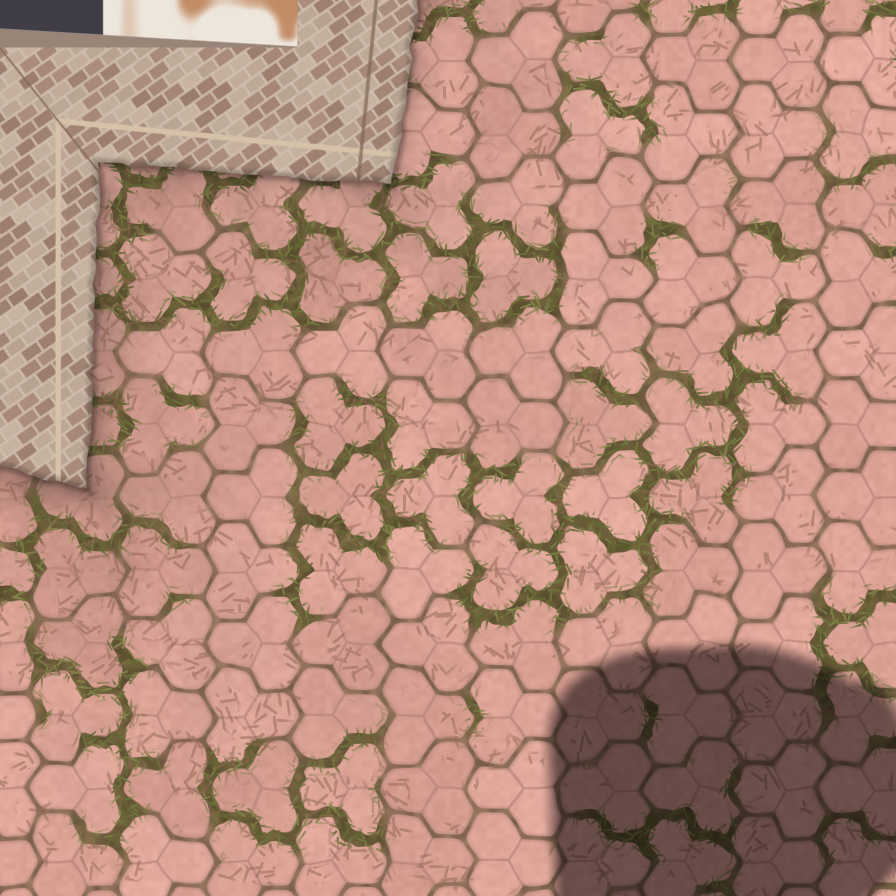
Reproduce this texture procedurally as a WebGL 2 fragment shader.

```glsl
#version 300 es
precision highp float;
uniform vec2 u_resolution;
out vec4 fragColor;

float hash(vec2 p) {
  return fract(sin(dot(p, vec2(127.1, 311.7))) * 43758.5453);
}

float noise(vec2 p) {
  vec2 i = floor(p), f = fract(p);
  f = f * f * (3.0 - 2.0 * f);
  return mix(mix(hash(i), hash(i + vec2(1, 0)), f.x),
             mix(hash(i + vec2(0, 1)), hash(i + vec2(1, 1)), f.x), f.y);
}

float band(float d, float width, float aa) {
  return 1.0 - smoothstep(width - aa, width + aa, abs(d));
}

// Three hexagons share one stone: two in one column, one in the next.
vec2 stoneId(vec2 center) {
  float col = floor(center.x / 0.866);
  float odd = mod(col, 2.0);
  float row = floor(center.y - 0.5 * odd + 0.5);
  return vec2(floor(col / 2.0), floor(row / 3.0) * 2.0 + step(1.5 - odd, mod(row, 3.0)));
}

vec2 nearestHex(vec2 q) {
  vec2 best = vec2(0);
  float bestDist = 1e3;
  for (float k = -1.0; k <= 1.0; k++) {
    float col = floor(q.x / 0.866) + k;
    float shift = 0.5 * mod(col, 2.0);
    vec2 c = vec2((col + 0.5) * 0.866, floor(q.y - shift + 0.5) + shift);
    float d = distance(q, c);
    if (d < bestDist) { bestDist = d; best = c; }
  }
  return best;
}

// x: rounded distance to the stone's joint, y: distance to the scored line.
vec2 edgeDistances(vec2 q, vec2 center) {
  float joint = 1e-6, score = 1.0;
  for (float k = 0.0; k < 6.0; k++) {
    float a = (k + 0.5) * 1.047198;
    vec2 dir = vec2(cos(a), sin(a));
    float d = 0.5 - dot(q - center, dir);
    if (distance(stoneId(center), stoneId(center + dir)) > 0.5) joint += exp(-24.0 * d);
    else score = min(score, d);
  }
  return vec2(-log(joint) / 24.0, score);
}

// Short randomly turned strokes, used for grass and litter.
float strokes(vec2 p, float px, float scale) {
  vec2 g = p * scale;
  float cover = 0.0;
  for (float j = -1.0; j <= 1.0; j++)
    for (float i = -1.0; i <= 1.0; i++) {
      vec2 id = floor(g) + vec2(i, j);
      float a = 6.283 * hash(id + 7.0);
      vec2 dir = vec2(cos(a), sin(a));
      vec2 v = g - id - vec2(hash(id), hash(id + 3.1));
      float d = length(v - dir * clamp(dot(v, dir), -0.55, 0.55));
      cover = max(cover, band(d, 0.11, 0.6 * px * scale));
    }
  return cover;
}

float tileDistance(vec2 p) {
  float upper = max(p.x - 0.437 - 0.15 * (p.y - 0.795), 0.826 - 0.073 * p.x - p.y);
  float side = max(p.x - 0.098 - 0.035 * (p.y - 0.453), 0.479 - 0.26 * p.x - p.y);
  return min(upper, side);
}

vec3 tileColor(vec2 p, float px) {
  // Small slanted bricks in alternating blocks
  vec2 g = mat2(0.82, -0.57, 0.57, 0.82) * p * vec2(44, 68);
  g.x += 0.5 * mod(floor(g.y), 2.0);
  vec2 id = floor(g), f = abs(fract(g) - 0.5);
  float block = mod(floor(id.x / 2.0) + floor(id.y / 3.0), 2.0);
  vec3 c = mix(vec3(0.64, 0.52, 0.46), vec3(0.75, 0.67, 0.60), block);
  c += 0.07 * (hash(id) - 0.5);
  float grout = smoothstep(0.40, 0.47, f.x) + smoothstep(0.34, 0.46, f.y);
  c = mix(c, vec3(0.82, 0.75, 0.69), 0.8 * min(grout, 1.0));
  // Slab seams and diagonal cuts
  vec2 s = p - vec2(0.065, 0.865);
  float seam = max(band(s.x, 0.003, px) * step(s.y, 0.0),
                   band(s.y + 0.1 * s.x, 0.003, px) * step(0.0, s.x));
  c = mix(c, vec3(0.84, 0.76, 0.66), seam);
  float cut = max(band(s.x + 0.8 * s.y, 0.0015, px), band(p.x - 0.42 + 0.1 * (1.0 - p.y), 0.002, px));
  c = mix(c, vec3(0.50, 0.40, 0.34), 0.7 * cut);
  // Pale step and dark sill in the corner
  float step1 = smoothstep(-px, px, p.y - 0.968 + 0.06 * p.x) * smoothstep(px, -px, p.x - 0.332);
  float ledge = smoothstep(-px, px, p.y - 0.947) * smoothstep(px, -px, p.x - 0.332);
  c = mix(c, vec3(0.60, 0.52, 0.47), ledge);
  vec3 stained = mix(vec3(0.93, 0.90, 0.86), vec3(0.76, 0.55, 0.40), smoothstep(0.6, 0.9, noise(p * 28.0)));
  c = mix(c, stained, step1);
  return mix(c, vec3(0.25, 0.24, 0.28), step1 * smoothstep(px, -px, p.x - 0.115));
}

void main() {
  vec2 p = gl_FragCoord.xy / u_resolution;
  float px = 1.0 / min(u_resolution.x, u_resolution.y);
  float tile = tileDistance(p) + 0.006 * (noise(p * 60.0) - 0.5);
  float wear = exp(-6.0 * max(tile, 0.0));

  // Hexagon grid with slightly uneven laying
  vec2 q = vec2((p.x * 20.48 - 0.8) * 0.866, (1.0 - p.y) * 18.43 - 8.23);
  q += 0.13 * (vec2(noise(p * 32.0), noise(p * 32.0 + 50.0)) - 0.5);
  vec2 center = nearestHex(q);
  vec2 edge = edgeDistances(q, center);
  float aa = 18.43 * px;

  // Pink stones
  vec3 color = vec3(0.885, 0.655, 0.605) + 0.05 * (hash(stoneId(center)) - 0.5);
  color += 0.025 * (hash(center) - 0.5) + 0.05 * (noise(p * 150.0) - 0.5);
  color *= 1.0 - 0.16 * wear * noise(p * 22.0) - 0.05 * (1.0 - p.x) * noise(p * 9.0);
  color = mix(color, vec3(0.70, 0.51, 0.46), 0.65 * band(edge.y, 0.025, aa));
  color = mix(color, vec3(0.70, 0.53, 0.47), 0.6 * (1.0 - smoothstep(0.03, 0.13, edge.x)));

  // Soil joints, weeds and litter
  float weeds = smoothstep(0.52, 0.80, noise(p * 15.0) + 0.22 * wear + 0.06 * (1.0 - p.x));
  float width = 0.04 + 0.13 * weeds * noise(p * 85.0);
  vec3 soil = mix(vec3(0.54, 0.42, 0.34), vec3(0.40, 0.35, 0.21), weeds);
  color = mix(color, soil * (0.85 + 0.3 * noise(p * 120.0)), band(max(edge.x, 0.0), width, aa));
  float blades = strokes(p, px, 95.0);
  float tuft = weeds * (1.0 - smoothstep(0.10, 0.27, edge.x));
  vec3 grass = mix(vec3(0.33, 0.36, 0.16), vec3(0.54, 0.55, 0.31), noise(p * 100.0));
  color = mix(color, grass, 0.9 * blades * tuft);
  float litter = strokes(p + 4.3, px, 70.0) * smoothstep(0.62, 0.8, noise(p * 40.0) + 0.15 * wear);
  color = mix(color, vec3(0.56, 0.40, 0.33), 0.5 * litter);

  // Tiled corner with a dirty rim
  color *= 1.0 - 0.25 * exp(-70.0 * max(tile, 0.0));
  color = mix(color, tileColor(p, px), smoothstep(px, -px, tile));
  color *= 1.0 - 0.2 * band(tile, 0.005, 0.004);

  // Soft cast shadow
  vec2 b = abs(p - vec2(0.795, 0.10)) - vec2(0.095, 0.09);
  float shade = min(length(max(b, 0.0)) - 0.08, distance(p, vec2(0.90, 0.115)) - 0.137);
  shade += 0.02 * (noise(p * 12.0) - 0.5);
  color *= mix(vec3(1), vec3(0.47, 0.46, 0.47), smoothstep(0.012, -0.012, shade));
  fragColor = vec4(color, 1.0);
}
```
